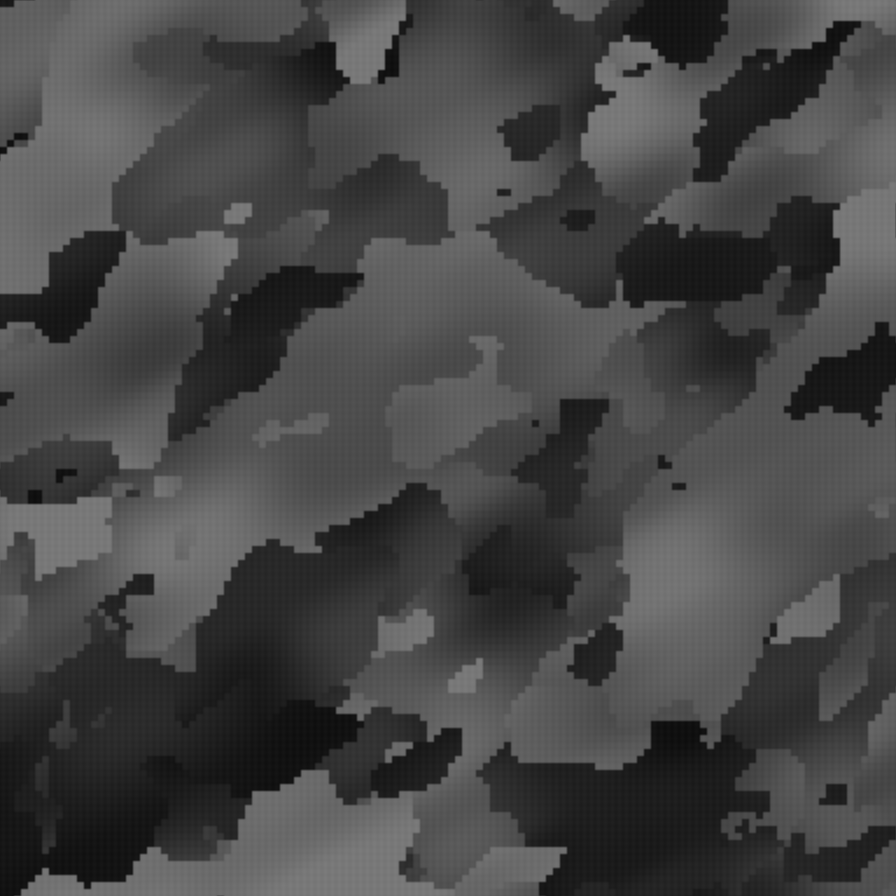
A Shadertoy shader for this texture:

```glsl
#define CELLS 128.0        // blocks across the canvas
#define PATCH_FREQ 4.6     // patches across the canvas
#define SHADE_FREQ 5.5     // soft shading inside patches
#define SHADE_DEPTH 0.34
#define TILT 0.5           // direction of the long axis, radians
#define STRETCH 1.4
#define WEAVE 0.008        // faint lattice between blocks
#define LAYERS 6

// Tone and coverage threshold of each layer, bottom to top
const float TONE[LAYERS] = float[](0.27, 0.17, 0.36, 0.21, 0.40, 0.11);
const float CUT[LAYERS] = float[](0.0, 0.50, 0.55, 0.57, 0.60, 0.67);

float hash(vec2 p) {
    vec3 q = fract(vec3(p.xyx) * 0.1031);
    q += dot(q, q.yzx + 33.33);
    return fract((q.x + q.y) * q.z);
}

mat2 rotation(float a) {
    float c = cos(a), s = sin(a);
    return mat2(c, -s, s, c);
}

float noise(vec2 p) {
    vec2 i = floor(p), f = fract(p);
    f = f * f * f * (f * (f * 6.0 - 15.0) + 10.0);
    return mix(mix(hash(i), hash(i + vec2(1, 0)), f.x),
               mix(hash(i + vec2(0, 1)), hash(i + vec2(1, 1)), f.x), f.y);
}

// Three octaves: broad lobes with ragged borders
float patchField(vec2 p) {
    float sum = 0.0, gain = 1.0;
    for (int i = 0; i < 3; i++) {
        sum += gain * noise(p);
        p = rotation(0.9) * p * 2.1 + 17.3;
        gain *= 0.5;
    }
    return sum / 1.75;
}

// Topmost layer covering this point, with its own soft shading
float camouflage(vec2 uv) {
    vec2 p = rotation(TILT) * uv;
    p.y *= STRETCH;
    for (int i = LAYERS - 1; i >= 0; i--) {
        float id = float(i);
        vec2 offset = vec2(37.7, 61.3) * (id + 1.0);
        float freq = i == LAYERS - 1 ? PATCH_FREQ * 1.5 : PATCH_FREQ;
        if (i == 0 || patchField(rotation(id * 0.15) * p * freq + offset) > CUT[i]) {
            vec2 s = p * SHADE_FREQ + offset.yx;
            float shade = 0.8 * noise(s) + 0.2 * noise(s * vec2(1.8, 2.6) + 9.0) - 0.5;
            float depth = i == LAYERS - 1 ? SHADE_DEPTH * 0.4 : SHADE_DEPTH;
            return clamp(TONE[i] + depth * shade, 0.06, 0.47);
        }
    }
    return TONE[0];
}

void mainImage(out vec4 fragColor, in vec2 fragCoord) {
    float side = min(iResolution.x, iResolution.y);
    vec2 grid = fragCoord / side * CELLS;

    // Blend neighbouring blocks across a narrow seam
    vec2 base = floor(grid - 0.5);
    float seam = max(CELLS / side, 0.3);
    vec2 blend = clamp((grid - 0.5 - base - 0.5) / seam + 0.5, 0.0, 1.0);
    float tone = 0.0;
    for (int k = 0; k < 4; k++) {
        vec2 corner = vec2(k & 1, k >> 1);
        vec2 w = mix(1.0 - blend, blend, corner);
        tone += w.x * w.y * camouflage((base + corner + 0.5) / CELLS);
    }

    // Fine woven lattice
    vec2 weave = cos(6.28318 * (grid - 0.5));
    tone += WEAVE * (weave.x + 0.5 * weave.y);
    fragColor = vec4(vec3(tone), 1.0);
}
```
